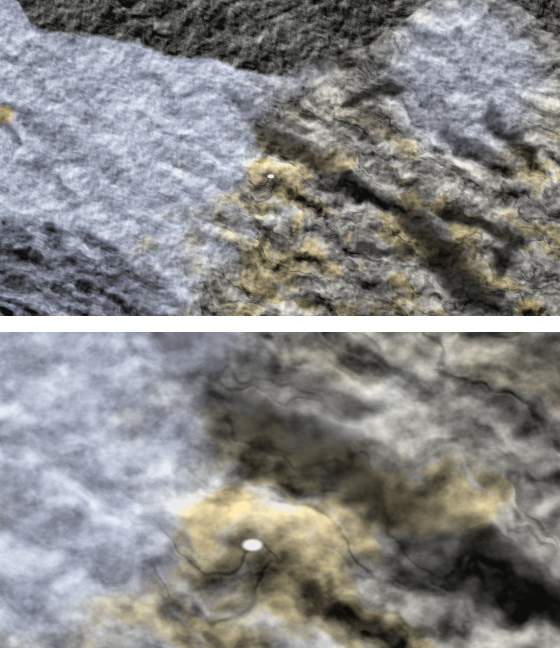
Top, the full canvas; bottom, a detail of the centre.
This texture is drawn by a WebGL 1 fragment shader. Its source:

```glsl
precision highp float;
uniform vec2 u_resolution;

const vec3 BLACK = vec3(0.05, 0.05, 0.05);
const vec3 CHARCOAL = vec3(0.20, 0.20, 0.21);
const vec3 SLATE = vec3(0.35, 0.36, 0.41);
const vec3 BLUE_GREY = vec3(0.57, 0.59, 0.66);
const vec3 PALE_BLUE = vec3(0.72, 0.75, 0.82);
const vec3 FROST = vec3(0.90, 0.92, 0.96);
const vec3 STONE_TINT = vec3(1.03, 1.01, 0.94);
const vec3 OCHRE_TINT = vec3(1.10, 1.00, 0.72);

float hash(vec2 p) {
  vec3 q = fract(vec3(p.xyx) * 0.1031);
  q += dot(q, q.yzx + 33.33);
  return fract((q.x + q.y) * q.z);
}

float noise(vec2 p) {
  vec2 i = floor(p), f = fract(p);
  f = f * f * (3.0 - 2.0 * f);
  return mix(mix(hash(i), hash(i + vec2(1, 0)), f.x),
             mix(hash(i + vec2(0, 1)), hash(i + vec2(1, 1)), f.x), f.y);
}

float fbm(vec2 p) {
  float sum = 0.0, amp = 0.5;
  for (int i = 0; i < 4; i++) {
    sum += amp * noise(p);
    p = mat2(0.96, 0.28, -0.28, 0.96) * p * 2.03 + 17.3;
    amp *= 0.58;
  }
  return sum / 1.06;
}

float linear(float a, float b, float x) { return clamp((x - a) / (b - a), 0.0, 1.0); }

// Soft dark capsule from a to b
float groove(vec2 p, vec2 a, vec2 b, float width) {
  vec2 pa = p - a, ba = b - a;
  float h = clamp(dot(pa, ba) / dot(ba, ba), 0.0, 1.0);
  return 1.0 - smoothstep(0.15 * width, width, length(pa - ba * h));
}

float blob(vec2 p, vec2 center, vec2 radius) {
  return 1.0 - smoothstep(0.6, 1.15, length((p - center) / radius));
}

// Lit slope of a noise height field
float relief(vec2 p, vec2 toLight) { return fbm(p) - fbm(p + toLight); }

float upperEdge(float x) {
  return 1.04 - 0.10 * linear(0.03, 0.10, x) - 0.18 * linear(0.05, 0.85, x)
    + 0.14 * linear(0.92, 1.27, x) + 0.15 * linear(1.25, 1.41, x)
    - 0.14 * linear(1.52, 1.75, x);
}

float lowerEdge(float x) {
  return 0.33 - 0.05 * linear(0.0, 0.23, x) - 0.10 * linear(0.23, 0.46, x)
    - 0.22 * linear(0.46, 0.66, x);
}

vec3 rockColor(float t) {
  vec3 c = mix(BLACK, CHARCOAL, linear(0.05, 0.20, t));
  c = mix(c, SLATE, linear(0.20, 0.36, t));
  c = mix(c, BLUE_GREY, linear(0.36, 0.59, t));
  c = mix(c, PALE_BLUE, linear(0.59, 0.75, t));
  return mix(c, FROST, linear(0.75, 0.95, t));
}

void main() {
  vec2 p = gl_FragCoord.xy / u_resolution.y;
  vec2 warp = vec2(fbm(p * 9.0), fbm(p * 9.0 + 41.0)) - 0.5;
  vec2 q = p + 0.09 * warp;

  // Regions
  float upper = smoothstep(-0.008, 0.012, p.y - upperEdge(p.x) + 0.05 * warp.y);
  float lower = smoothstep(-0.02, 0.03, lowerEdge(p.x) - p.y + 0.08 * warp.y);
  float boulder = blob(q, vec2(1.47, 0.76), vec2(0.27, 0.28));
  float warm = smoothstep(0.62, 1.02, q.x + 0.5 * (0.5 - q.y) + 0.5 * warp.x);
  warm *= 1.0 - 0.8 * boulder;

  // Grain slopes down to the right
  vec2 grain = vec2(dot(q, vec2(0.90, -0.44)) * 10.0, dot(q, vec2(0.44, 0.90)) * 19.0);
  float slope = relief(grain, vec2(-0.15, 0.55));
  float fine = relief(p * vec2(42.0, 52.0) + 9.0, vec2(-0.3, 0.5));
  float mottled = fbm(p * 5.0 + 7.0) - 0.5;
  float fissure = smoothstep(0.88, 1.0, 1.0 - abs(2.0 * fbm(grain * 0.8 + 5.0) - 1.0));

  // Tone of the main face
  float tone = mix(0.70, 0.56, warm) - 0.07 * warm * smoothstep(0.55, 0.0, p.y);
  tone = mix(tone, 0.65, boulder * 0.8);
  tone += 0.28 * mottled + (0.55 + 0.40 * warm) * slope + 0.42 * fine;
  tone -= (0.03 + 0.10 * warm) * fissure;
  tone += 0.12 * blob(q, vec2(1.26, 0.25), vec2(0.07, 0.05));

  // Crevices and overhangs
  float crack = 0.45 * groove(q, vec2(0.72, 0.70), vec2(0.96, 0.57), 0.035);
  crack = max(crack, 0.65 * groove(q, vec2(0.84, 0.59), vec2(1.08, 0.43), 0.045));
  crack = max(crack, 0.80 * groove(q, vec2(1.06, 0.43), vec2(1.32, 0.32), 0.060));
  crack = max(crack, 0.75 * groove(q, vec2(1.30, 0.33), vec2(1.53, 0.04), 0.095));
  crack = max(crack, 0.75 * groove(q, vec2(1.42, 0.34), vec2(1.66, 0.22), 0.040));
  crack = max(crack, 0.80 * groove(q, vec2(1.66, 0.23), vec2(1.58, 0.17), 0.040));
  crack = max(crack, 0.65 * groove(q, vec2(1.40, 0.59), vec2(1.60, 0.48), 0.050));
  crack = max(crack, 0.60 * groove(q, vec2(1.56, 0.63), vec2(1.68, 0.50), 0.045));
  crack = max(crack, 0.70 * groove(q, vec2(1.17, 0.22), vec2(1.30, 0.20), 0.030));
  crack = max(crack, 0.50 * groove(q, vec2(0.86, 0.29), vec2(0.82, 0.20), 0.020));
  crack = max(crack, 0.55 * groove(q, vec2(0.00, 0.61), vec2(0.06, 0.55), 0.025));
  crack = max(crack, 0.45 * groove(q, vec2(0.95, 0.77), vec2(1.20, 0.81), 0.050));
  crack = max(crack, 0.95 * groove(q, vec2(1.13, 0.68), vec2(1.25, 0.71), 0.045));
  tone *= 1.0 - crack * (0.8 + 0.8 * mottled);

  // Dark rocks above and below
  float lumps = relief(q * 22.0, vec2(-0.2, 0.5));
  float upperTone = 0.26 + 0.65 * lumps + 0.55 * fine + 0.3 * mottled;
  float streaks = relief(grain * vec2(0.7, 1.3), vec2(0.0, 0.7));
  float lowerTone = 0.37 + 0.85 * streaks + 0.4 * fine + 0.25 * mottled;
  tone = mix(tone, lowerTone, lower * (1.0 - 0.5 * smoothstep(0.3, 0.65, p.x)));
  tone = mix(tone, upperTone, upper);

  // Mineral stains
  float patches = smoothstep(0.50, 0.64, fbm(grain * 0.9 + 23.0));
  float stain = 0.9 * blob(q, vec2(0.02, 0.63), vec2(0.03, 0.025));
  stain = max(stain, 0.8 * blob(q, vec2(0.83, 0.48), vec2(0.05, 0.03)));
  stain = max(stain, blob(q, vec2(1.66, 0.03), vec2(0.05, 0.04)));
  stain = max(stain, warm * patches * 0.75 * smoothstep(0.75, 0.45, p.y));
  vec3 color = rockColor(tone);
  vec3 neutral = vec3(dot(color, vec3(0.30, 0.59, 0.11)));
  color = mix(color, neutral * STONE_TINT, max(warm * 0.8, upper * 0.7));
  color = mix(color, neutral * OCHRE_TINT, stain * (1.0 - upper));

  // White pebble
  color = mix(color, vec3(0.93), blob(p, vec2(0.857, 0.442), vec2(0.012, 0.007)));
  gl_FragColor = vec4(clamp(color, 0.0, 1.0), 1.0);
}
```
